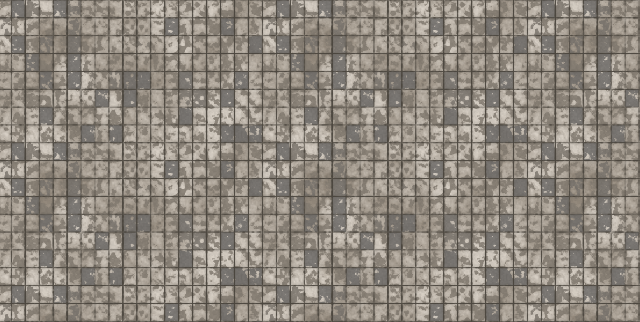
This texture is drawn by a Shadertoy shader. Its source:

```glsl
// Weathered stone mosaic: upright tiles in a block of 19 by 8 that repeats over the wall.
// Wrapped value noise gives stains and speckle; each tile's hash sets how much grey
// speckle covers it, from pale stone to nearly solid slate. Dark, uneven grout on top.

const float TAU = 6.28318;
const vec2 REPEAT = vec2(19.0, 8.0);        // tiles in one repeat
const vec2 TILES = vec2(45.88, 18.04);      // tiles across the canvas
const vec2 GRID_SHIFT = vec2(0.81, 0.0);
const vec2 TILE_SHAPE = vec2(0.78, 1.0);    // width and height of a tile

const vec3 PALE = vec3(0.82, 0.79, 0.75);
const vec3 STAIN = vec3(0.57, 0.53, 0.48);
const vec3 SPECKLE = vec3(0.51, 0.48, 0.44);
const vec3 SLATE = vec3(0.43, 0.42, 0.41);
const vec3 GROUT = vec3(0.28, 0.26, 0.23);

float hash(vec2 p) {
    vec3 q = fract(p.xyx * 0.1031);
    q += dot(q, q.yzx + 33.33);
    return fract((q.x + q.y) * q.z);
}

// Hash of a lattice cell, wrapped so that it tiles
float cellHash(vec2 cell, vec2 period, float seed) {
    return hash(mod(cell + 0.5, period) + seed);
}

// Value noise over the unit square with the given lattice size
float noise(vec2 t, vec2 period, float seed) {
    vec2 p = t * period;
    vec2 i = floor(p);
    vec2 f = fract(p);
    f = f * f * (3.0 - 2.0 * f);
    float a = cellHash(i, period, seed);
    float b = cellHash(i + vec2(1.0, 0.0), period, seed);
    float c = cellHash(i + vec2(0.0, 1.0), period, seed);
    float d = cellHash(i + vec2(1.0, 1.0), period, seed);
    return mix(mix(a, b, f.x), mix(c, d, f.x), f.y);
}

// Three octaves, scaled to 0..1
float fbm(vec2 t, vec2 period, float seed) {
    float sum = 0.0;
    float weight = 0.5;
    for (int k = 0; k < 3; k++) {
        sum += weight * noise(t, period, seed);
        period *= 2.0;
        weight *= 0.5;
        seed += 17.0;
    }
    return sum / 0.875;
}

// Slow change across the repeat: 1 in its cleaner band, 0 in its darker one
float cleanBand(float column) {
    return 0.5 + 0.5 * cos(TAU * (column - 11.5) / REPEAT.x);
}

// Share of a tile's face hidden by grey: x is the threshold, y is how slaty it is
vec2 tileCover(vec2 cell) {
    float chance = mix(0.21, 0.07, cleanBand(cell.x + 0.5));
    float pick = cellHash(cell, REPEAT, 41.0);
    float slaty = 1.0 - smoothstep(0.8 * chance, 1.8 * chance, pick);
    float worn = 0.37 + 0.12 * cellHash(cell, REPEAT, 73.0);
    return vec2(mix(worn, 0.69, slaty), slaty);
}

vec3 stoneColor(vec2 grid, vec2 t) {
    vec2 cell = floor(grid);
    vec2 cover = tileCover(cell);
    float cloud = fbm(t, vec2(8.0, 4.0), 5.0);
    float grain = fbm(t, vec2(57.0, 32.0), 29.0);
    float dust = noise(t, vec2(190.0, 104.0), 11.0);

    float light = 0.56 + 1.5 * (cloud - 0.5) + 0.9 * (grain - 0.5);
    light += 0.2 * (cleanBand(grid.x) - 0.5);
    light += 0.35 * (cellHash(cell, REPEAT, 97.0) - 0.5);
    vec3 color = mix(STAIN, PALE, clamp(light, 0.0, 1.0));

    float hidden = smoothstep(-0.07, 0.07, cover.x - grain + 0.08 * (dust - 0.5));
    color = mix(color, mix(SPECKLE, SLATE, cover.y), 0.85 * hidden);
    return color * (0.96 + 0.08 * dust);
}

// Grout lines: x is the hard line, y the soft grime beside it
vec2 groutMask(vec2 grid, vec2 t, float pixel) {
    vec2 f = fract(grid);
    vec2 line = mod(floor(grid + 0.5) + 0.5, REPEAT);
    vec2 halfWidth = mix(vec2(0.018), vec2(0.045),
        vec2(hash(vec2(line.x, 3.7)), hash(vec2(9.2, line.y))));
    float rough = noise(t, vec2(114.0, 64.0), 53.0);
    vec2 edge = min(f, 1.0 - f) * TILE_SHAPE + 0.03 * (rough - 0.5);
    vec2 hard = 1.0 - smoothstep(halfWidth - 0.5 * pixel, halfWidth + 0.5 * pixel, edge);
    float grime = exp(-13.0 * max(min(edge.x, edge.y), 0.0)) * (0.3 + 0.7 * rough);
    return vec2(max(hard.x, hard.y), grime);
}

void mainImage(out vec4 fragColor, in vec2 fragCoord) {
    // Rows count downward from the top edge
    vec2 uv = fragCoord / iResolution.xy;
    vec2 grid = vec2(uv.x, 1.0 - uv.y) * TILES - GRID_SHIFT;
    vec2 t = grid / REPEAT;
    float pixel = TILES.y / iResolution.y;

    vec3 color = stoneColor(grid, t);
    vec2 grout = groutMask(grid, t, pixel);
    color = mix(color, GROUT, 0.4 * grout.y);
    color = mix(color, GROUT, 0.9 * grout.x);
    fragColor = vec4(color, 1.0);
}
```
